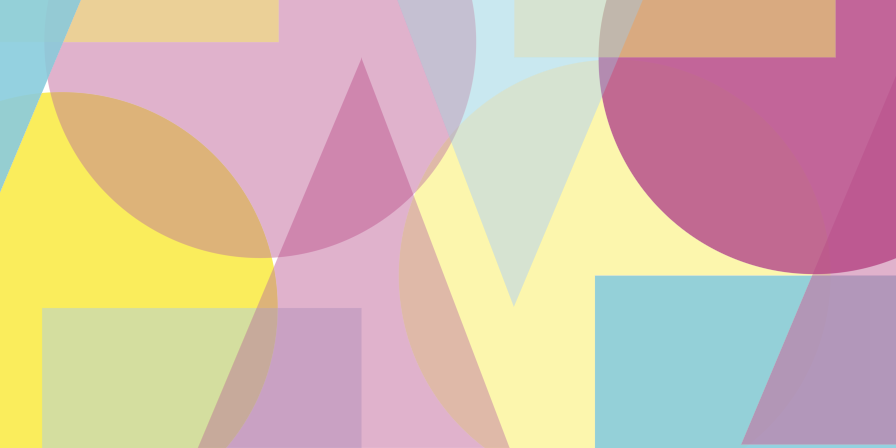
Write a Shadertoy shader that draws this background.

```glsl
// Translucent circles, rectangles and triangles overlapping on white paper.
#define PINK vec3(0.714, 0.39, 0.524)
#define YELLOW vec3(0.976, 0.917, 0.54)
#define CYAN vec3(0.627, 0.786, 0.857)
#define STRONG 0.84
#define LIGHT 0.42
#define RADIUS 0.482
#define SLOPES vec2(0.42, 0.38)
#define TRI_HEIGHT 0.87
#define VIBRANCE 0.8

float circle(vec2 p, vec2 center) {
    return length(p - center) - RADIUS;
}

float rectangle(vec2 p, vec2 low, vec2 high) {
    vec2 d = abs(p - 0.5 * (low + high)) - 0.5 * (high - low);
    return max(d.x, d.y);
}

// q is measured from the apex; negate it to turn the triangle upside down
float triangle(vec2 q) {
    float depth = -q.y;
    vec2 sides = (vec2(-q.x, q.x) - SLOPES * depth) / sqrt(1.0 + SLOPES * SLOPES);
    return max(max(sides.x, sides.y), depth - TRI_HEIGHT);
}

void layer(inout vec3 color, float dist, vec3 ink, float opacity) {
    float edge = 0.7 / iResolution.y;
    color = mix(color, ink, opacity * (1.0 - smoothstep(-edge, edge, dist)));
}

// Deepen the weakest channel so that single inks stay vivid
vec3 enrich(vec3 c) {
    vec3 others = min(c.yzx, c.zxy);
    return c - VIBRANCE * max(others - c, 0.0);
}

void mainImage(out vec4 fragColor, in vec2 fragCoord) {
    vec2 p = fragCoord / iResolution.y;
    p.x *= 2.0 * iResolution.y / iResolution.x;
    vec3 color = vec3(1.0);

    // Circles
    layer(color, circle(p, vec2(0.138, 0.3125)), YELLOW, STRONG);
    layer(color, circle(p, vec2(1.372, 0.385)), YELLOW, LIGHT);
    layer(color, circle(p, vec2(0.581, 0.906)), PINK, LIGHT);
    layer(color, circle(p, vec2(1.818, 0.870)), PINK, STRONG);

    // Rectangles, running off the upper and lower edges
    layer(color, rectangle(p, vec2(-0.1, 0.906), vec2(0.622, 1.1)), YELLOW, LIGHT);
    layer(color, rectangle(p, vec2(1.148, 0.872), vec2(1.865, 1.1)), YELLOW, LIGHT);
    layer(color, rectangle(p, vec2(0.094, -0.1), vec2(0.807, 0.3125)), CYAN, LIGHT);
    layer(color, rectangle(p, vec2(1.328, -0.1), vec2(2.1, 0.385)), CYAN, STRONG);

    // Upright pink triangles, then inverted cyan ones
    layer(color, triangle(p - vec2(0.807, 0.870)), PINK, LIGHT);
    layer(color, triangle(p - vec2(2.0195, 0.8775)), PINK, LIGHT);
    layer(color, triangle(vec2(1.147, 0.315) - p), CYAN, LIGHT);
    layer(color, triangle(vec2(-0.107, 0.315) - p), CYAN, STRONG);

    fragColor = vec4(enrich(color), 1.0);
}
```
